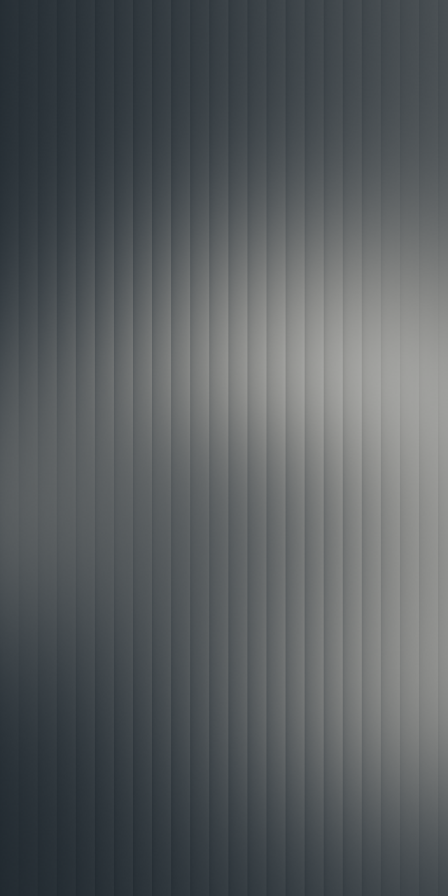
Give the GLSL for this background, as a Shadertoy shader.

```glsl
// Soft grey light seen through vertical fluted glass.

const float FLUTES = 23.5;      // flutes across the canvas
const float REFRACTION = 3.0;   // stretch of the light inside a flute

// Soft elliptical glow, 1 at its centre
float glow(vec2 p, vec2 centre, vec2 radius) {
    vec2 d = (p - centre) / radius;
    return exp(-dot(d, d));
}

float hash(vec2 p) {
    return fract(sin(dot(p, vec2(127.1, 311.7))) * 43758.5453);
}

// Brightness of the blurred scene behind the glass
float sceneLight(vec2 p) {
    float base = 0.165 + 0.07 * p.x + 0.02 * p.y + 0.05 * p.x * p.y;
    // The central glow falls off faster below than above
    float bandHeight = p.y > 0.61 ? 0.17 : 0.12;
    float band = 0.22 * glow(p, vec2(0.60, 0.61), vec2(0.45, bandHeight));
    float leftHaze = 0.18 * glow(p, vec2(0.0, 0.44), vec2(0.45, 0.19));
    float rightGlow = 0.28 * glow(p, vec2(1.05, 0.50), vec2(0.50, 0.22));
    float lowerGlow = 0.23 * glow(p, vec2(1.0, 0.22), vec2(0.55, 0.17));
    return base + band + leftHaze + rightGlow + lowerGlow;
}

// Cool slate in the shadows, neutral grey in the lights
vec3 slateTone(float light) {
    vec3 coolTint = vec3(-0.030, 0.004, 0.030);
    vec3 warmTint = vec3(0.002, 0.004, -0.006);
    return light + mix(coolTint, warmTint, smoothstep(0.12, 0.62, light));
}

// Sawtooth across one flute, with its falling edge smoothed
float fluteRamp(float f, float edge) {
    return f * (1.0 - smoothstep(1.0 - edge, 1.0, f));
}

void mainImage(out vec4 fragColor, in vec2 fragCoord) {
    vec2 uv = fragCoord / iResolution.xy;
    float edge = clamp(FLUTES / iResolution.x, 0.04, 0.5);

    // Position within the repeated flutes
    float across = uv.x * FLUTES;
    float f = fract(across);
    float cell = floor(across) + smoothstep(1.0 - edge, 1.0, f);
    float ramp = fluteRamp(f, edge);

    // Each flute shows a stretched slice of the scene
    float bentX = (cell + 0.5 + (ramp - 0.5) * REFRACTION) / FLUTES;
    float light = sceneLight(vec2(bentX, uv.y));

    // Relief of the glass, weaker toward both sides
    float relief = mix(0.25, 1.0, smoothstep(0.0, 0.25, uv.x))
                 * mix(1.0, 0.4, smoothstep(0.72, 0.95, uv.x));
    float seam = exp(-ramp * 9.0);
    float rim = smoothstep(0.75, 1.0, ramp);
    light *= 1.0 + relief * (0.05 * (ramp - 0.5) - 0.07 * seam + 0.02 * rim);

    // Slight difference between flutes and a fine grain
    light += 0.004 * (hash(vec2(floor(across), 3.0)) - 0.5);
    light += 0.004 * (hash(floor(uv * vec2(256.0, 512.0))) - 0.5);

    fragColor = vec4(clamp(slateTone(light), 0.0, 1.0), 1.0);
}
```
